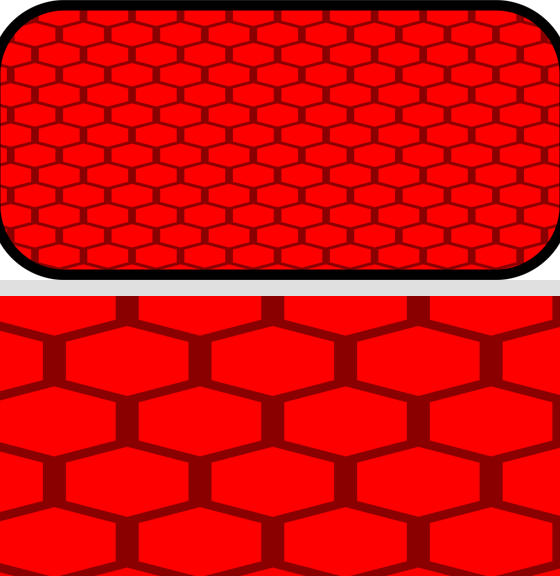
Top: the whole. Bottom: its middle third, enlarged.
Write a Shadertoy shader that draws this pattern.

```glsl
// Rounded black-framed panel filled with staggered rows of wide red hexagons.
// Lengths are in canvas heights.

#define CELL vec2(0.1733, 0.1438)      // column pitch, two-row pitch
#define ORIGIN vec2(-0.0086, 0.0893)   // centre of one hexagon
#define HEX_HALF vec2(0.0729, 0.0417)  // half width, half height
#define HEX_SLOPE 0.26                 // rise of the slanted sides
#define PANEL_HALF vec2(0.9985, 0.4625)
#define PANEL_RADIUS 0.229
#define FRAME_WIDTH 0.0375
#define HEX_RED vec3(1.0, 0.0, 0.0)
#define LINE_RED vec3(0.54, 0.0, 0.0)
#define FRAME_BLACK vec3(0.005, 0.0, 0.0)
#define PAGE_WHITE vec3(1.0)

// Distance to a hexagon with upright sides and shallow peaks
float hexagon(vec2 p) {
    p = abs(p);
    float slanted = (p.y + HEX_SLOPE * p.x - HEX_HALF.y) / length(vec2(1.0, HEX_SLOPE));
    return max(p.x - HEX_HALF.x, slanted);
}

// Position relative to the nearest centre of a rectangular lattice
vec2 repeatCell(vec2 p) {
    return (fract(p / CELL + 0.5) - 0.5) * CELL;
}

// Two interleaved lattices make the staggered rows
float honeycomb(vec2 p) {
    vec2 q = p - ORIGIN;
    return min(hexagon(repeatCell(q)), hexagon(repeatCell(q + 0.5 * CELL)));
}

float roundedBox(vec2 p, vec2 halfSize, float radius) {
    vec2 q = abs(p) - halfSize + radius;
    return length(max(q, 0.0)) + min(max(q.x, q.y), 0.0) - radius;
}

// Smooth coverage of the inside of a shape
float inside(float d, float pixel) {
    return 1.0 - smoothstep(-0.8 * pixel, 0.8 * pixel, d);
}

void mainImage(out vec4 fragColor, in vec2 fragCoord) {
    vec2 p = (fragCoord - 0.5 * iResolution.xy) / iResolution.y;
    float pixel = 1.0 / iResolution.y;

    // Hexagon fill
    vec3 mesh = mix(LINE_RED, HEX_RED, inside(honeycomb(p), pixel));

    // Frame and outer corners
    float panel = roundedBox(p, PANEL_HALF, PANEL_RADIUS);
    vec3 color = mix(PAGE_WHITE, FRAME_BLACK, inside(panel - FRAME_WIDTH, pixel));
    color = mix(color, mesh, inside(panel, pixel));

    fragColor = vec4(color, 1.0);
}
```
